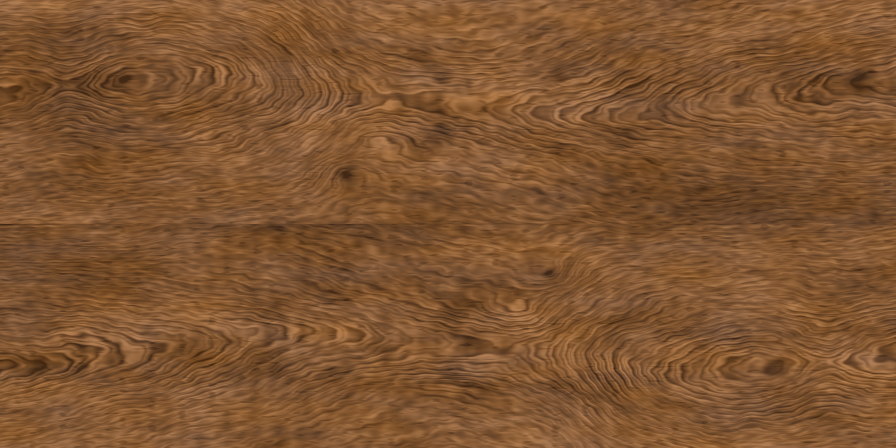
Reproduce this texture procedurally as a Shadertoy shader.

```glsl
// Two brown oak planks with cathedral grain, oval eyes and small knots.

const vec3 DARK_WOOD = vec3(0.35, 0.225, 0.125);
const vec3 MID_WOOD = vec3(0.50, 0.332, 0.190);
const vec3 LIGHT_WOOD = vec3(0.67, 0.47, 0.30);
const vec3 GREY_SHIFT = vec3(-0.01, 0.012, 0.05);
const vec2 KNOT = vec2(0.773, 0.11);
const vec2 FAINT_KNOT = vec2(0.33, 0.445);
const vec2 SWIRL = vec2(0.84, 0.19);
const float TAU = 6.28319;

vec2 randomGradient(vec2 cell) {
    float angle = TAU * fract(sin(dot(cell, vec2(127.1, 311.7))) * 43758.5);
    return vec2(cos(angle), sin(angle));
}

float gradientNoise(vec2 p) {
    vec2 i = floor(p), f = fract(p);
    vec2 u = f * f * f * (f * (f * 6.0 - 15.0) + 10.0);
    vec2 e = vec2(0.0, 1.0);
    float low = mix(dot(randomGradient(i), f),
                    dot(randomGradient(i + e.yx), f - e.yx), u.x);
    float high = mix(dot(randomGradient(i + e.xy), f - e.xy),
                     dot(randomGradient(i + e.yy), f - e.yy), u.x);
    return mix(low, high, u.y);
}

float fbm(vec2 p, int octaves) {
    float sum = 0.0, gain = 1.0;
    for (int i = 0; i < octaves; i++) {
        sum += gain * gradientNoise(p);
        p = p * 2.03 + 17.3;
        gain *= 0.5;
    }
    return sum;
}

// Soft round spot, one at its centre.
float spot(vec2 p, vec2 centre, vec2 radius) {
    vec2 d = (p - centre) / radius;
    return exp(-dot(d, d));
}

// Signed distance from the heart line, around which the arches nest.
float heartOffset(vec2 p) {
    return p.y - 0.285 - 0.035 * cos(3.5 * p.x - 1.2);
}

// Growth field: its level lines are the grain.
float growth(vec2 p) {
    float across = heartOffset(p) + 0.028 * fbm(p * vec2(2.5, 4.0), 2);
    float hump = smoothstep(0.34, 0.9, p.x) * (1.0 - smoothstep(0.85, 2.15, p.x));
    float arch = 0.29 * hump + 0.05 * spot(p, vec2(0.15, 0.29), vec2(0.08, 0.2));
    float field = 1.75 * sqrt(across * across + 0.0016);
    field += arch * exp(-across * across / 0.08);
    field += 0.045 * spot(p, KNOT, vec2(0.06, 0.035));
    field += 0.045 * spot(p, SWIRL, vec2(0.08, 0.045));
    field += 0.025 * spot(p, FAINT_KNOT, vec2(0.04, 0.025));
    field += 0.018 * gradientNoise(p * vec2(6.0, 15.0));
    return field + 0.009 * gradientNoise(p * vec2(24.0, 50.0));
}

// Uneven wave that fades out where it is too fine to draw.
float ringWave(float phase, float skew) {
    float fade = 1.0 - smoothstep(0.3, 0.7, fwidth(phase));
    float a = TAU * phase;
    return fade * sin(a + skew * sin(a));
}

// Tone of the wood, from 0 (dark) to 1 (light).
float plankTone(vec2 p, float seed) {
    float field = growth(p);
    float across = heartOffset(p);
    float heart = exp(-across * across / 0.014);
    float patches = fbm(p * vec2(3.0, 8.0) + seed, 3);

    // Growth rings, bolder along the heart
    float strength = mix(0.07, 0.21, heart);
    strength *= max(0.2, 1.0 + 1.4 * gradientNoise(p * vec2(7.0, 14.0) + seed));
    float tone = 0.52 + strength * ringWave(field * 58.0, 0.7);
    tone += 0.7 * strength * ringWave(field * 116.0 + 0.2, 0.5);

    // Fibres along the grain, and short straight pores
    tone += 0.30 * fbm(vec2(p.x * 12.0, field * 50.0) + seed, 2);
    tone += 0.42 * gradientNoise(vec2(p.x * 34.0, field * 95.0) + seed);
    float pore = gradientNoise(p * vec2(30.0, 125.0) + seed);
    tone += 0.24 * pore - 0.35 * smoothstep(0.2, 0.5, pore);

    // Broad shading and dark streaks in the heart
    tone += 0.30 * patches + 0.22 * gradientNoise(p * vec2(1.6, 9.0) + seed);
    float streak = fbm(vec2(p.x * 7.0, field * 17.0) + 4.7, 2);
    tone -= 0.45 * heart * smoothstep(0.12, 0.5, streak);
    tone -= 0.30 * spot(p, vec2(1.02, 0.255), vec2(0.09, 0.014));
    tone -= 0.28 * spot(p, vec2(2.0, 0.30), vec2(0.06, 0.03));
    tone -= 0.17 * smoothstep(0.9, 1.4, p.x) * (1.0 - smoothstep(0.0, 0.25, p.y));
    tone += 0.12 * smoothstep(0.36, 0.5, p.y);

    // Knots
    tone += 0.18 * spot(p, SWIRL, vec2(0.07, 0.04));
    tone -= 0.25 * spot(p, KNOT, vec2(0.03, 0.016));
    tone -= 0.6 * spot(p, KNOT, vec2(0.012, 0.009));
    return tone - 0.2 * spot(p, FAINT_KNOT, vec2(0.025, 0.012));
}

vec3 woodColour(float tone, float greyness) {
    vec3 lower = mix(DARK_WOOD, MID_WOOD, clamp(tone * 2.0, -0.6, 1.0));
    vec3 wood = mix(lower, LIGHT_WOOD, clamp(tone * 2.0 - 1.0, 0.0, 1.1));
    return wood + greyness * GREY_SHIFT;
}

void mainImage(out vec4 fragColor, in vec2 fragCoord) {
    vec2 p = fragCoord / iResolution.xy * vec2(2.0, 1.0);

    // The lower plank is the upper one turned half round
    bool isUpper = p.y > 0.5;
    vec2 plank = isUpper ? p - vec2(0.0, 0.5) : vec2(2.0, 0.5) - p;
    float tone = plankTone(plank, isUpper ? 3.1 : 41.7);

    // Thin seam between the planks
    float seam = 1.0 - smoothstep(0.0008, 0.0035, abs(p.y - 0.5));
    tone -= seam * (0.06 + 0.2 * gradientNoise(vec2(p.x * 9.0, 2.5)));
    float greyness = fbm(p * vec2(5.0, 16.0) + 8.3, 3);
    fragColor = vec4(woodColour(tone, greyness), 1.0);
}
```
